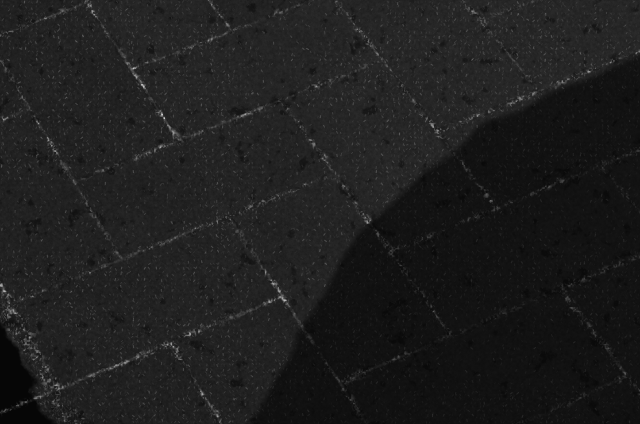
Write a WebGL 2 fragment shader that draws this texture.

```glsl
#version 300 es
precision highp float;
// Dark herringbone paving seen at a slant, half covered by a curved shadow.
// A plane in perspective is solved for grid coordinates, split into 2:1 bricks,
// then joints, grit, pits and shadow are layered on the stone.

uniform vec2 u_resolution;
out vec4 fragColor;

// Paving plane, in canvas heights
const vec2 GRID_ORIGIN = vec2(0.664, 0.764);
const vec2 STEP_ALONG = vec2(0.240, 0.0945);
const vec2 STEP_DOWN = vec2(0.121, -0.168);
const vec2 PERSPECTIVE = vec2(0.010, -0.031);
const vec2 CELL_SIZE = vec2(0.25, 0.20);
const float PAVING_END = -3.0;

// Joints and tones
const float JOINT_HALF = 0.0024;
const float GRIT_HALF = 0.0120;
const float STONE = 0.136;
const float GRAIN = 0.065;
const float GROUT = 0.25;
const float GRIT = 0.50;
const float FLECK = 0.17;
const float VOID_TONE = 0.025;
const float SHADOW_LEVEL = 0.48;
const float SHADOW_SOFT = 0.012;
const vec2 SHADOW_EDGE[4] = vec2[4](vec2(0.586, 0.0), vec2(0.845, 0.45),
                                   vec2(1.13, 0.70), vec2(1.5, 0.867));

float hash(vec2 p) {
  vec3 q = fract(p.xyx * 0.1031);
  q += dot(q, q.yzx + 33.33);
  return fract((q.x + q.y) * q.z);
}

float noise(vec2 p) {
  vec2 i = floor(p), f = fract(p);
  f = f * f * (3.0 - 2.0 * f);
  return mix(mix(hash(i), hash(i + vec2(1, 0)), f.x),
             mix(hash(i + vec2(0, 1)), hash(i + vec2(1, 1)), f.x), f.y);
}

float fbm(vec2 p) {
  float sum = 0.0, amp = 0.5;
  for (int k = 0; k < 4; k++) {
    sum += amp * noise(p);
    p = mat2(1.6, 1.2, -1.2, 1.6) * p + 7.3;
    amp *= 0.5;
  }
  return sum;
}

// One short stroke in a share of the cells, with varied turn and strength
float flecks(vec2 p, float frequency, float share, float radius, float px) {
  vec2 q = p * frequency, id = floor(q);
  vec2 centre = 0.3 + 0.4 * vec2(hash(id + 11.7), hash(id + 47.1));
  vec2 offset = (fract(q) - centre) / frequency;
  float turn = 0.6 + 2.0 * hash(id + 29.3);
  vec2 along = vec2(cos(turn), sin(turn));
  offset -= along * clamp(dot(offset, along), -1.6 * radius, 1.6 * radius);
  float stroke = 1.0 - smoothstep(radius - 0.6 * px, radius + 0.6 * px, length(offset));
  float strength = hash(id + 83.9);
  return stroke * step(hash(id), share) * (0.2 + 0.8 * strength * strength);
}

// Inverts the perspective: canvas point to (along, down) grid units
vec2 toGrid(vec2 p) {
  vec2 q = p - GRID_ORIGIN;
  return inverse(mat2(STEP_ALONG - PERSPECTIVE.x * q, STEP_DOWN - PERSPECTIVE.y * q)) * q;
}

// Distance to the two nearest brick sides in xy, brick id in zw
vec4 herringbone(vec2 g) {
  vec2 corner = floor(g);
  float phase = mod(corner.x + corner.y, 4.0);
  bool lying = phase > 1.5;
  vec2 size = lying ? vec2(2, 1) : vec2(1, 2);
  if (mod(phase, 2.0) > 0.5) corner -= size - 1.0;
  vec2 local = g - corner;
  return vec4(min(local, size - local) * CELL_SIZE, corner);
}

// Convex outline: the outermost of the signed distances to its sides
float shadowDistance(vec2 p) {
  float d = -10.0;
  for (int k = 0; k < 3; k++) {
    vec2 side = normalize(SHADOW_EDGE[k + 1] - SHADOW_EDGE[k]);
    d = max(d, dot(p - SHADOW_EDGE[k], vec2(-side.y, side.x)));
  }
  return d;
}

void main() {
  float px = 1.0 / u_resolution.y;
  vec2 p = gl_FragCoord.xy * px;
  vec2 g = toGrid(p);
  g += 0.022 * (vec2(fbm(p * 32.0), fbm(p * 32.0 + 19.0)) - 0.47);
  vec4 brick = herringbone(g);

  // Stone: tone per brick, grain, dark pits and pale flecks
  float tone = STONE * (0.96 + 0.08 * hash(brick.zw + 40.0)) + 0.012 * (p.x + p.y - 1.2);
  tone += GRAIN * (fbm(p * 190.0) - 0.47) + 0.018 * (fbm(p * 9.0) - 0.47);
  tone *= 1.0 - 0.40 * smoothstep(0.60, 0.78, fbm(p * 42.0 + 5.0));
  float worn = 0.20 + 0.25 * smoothstep(0.35, 0.65, noise(p * 6.0 + 2.0));
  tone += FLECK * (flecks(p, 75.0, worn, 0.0013, px) + 0.7 * flecks(p + 3.1, 110.0, worn, 0.0010, px));

  // Open ground beyond the end of the paving, with ragged rubble along it
  float ragged = g.x - PAVING_END + 0.22 * (fbm(p * 26.0 + 8.0) - 0.47);
  float below = smoothstep(0.9, 1.05, g.y);
  float beyond = below * (1.0 - smoothstep(-0.20, -0.15, ragged));
  float rubble = below * (1.0 - smoothstep(0.02, 0.15, abs(ragged + 0.04)));
  tone = mix(tone, VOID_TONE, beyond);

  // Joints: thin grout line, soil stain, and clumps of grit of uneven width
  float patches = smoothstep(0.28, 0.65, noise(p * 17.0 + 3.0));
  float crisp = smoothstep(0.5, 0.75, noise(p * 7.0 + 31.0));
  vec2 lines = 1.0 - smoothstep(JOINT_HALF - px, JOINT_HALF + px, brick.xy);
  float spread = GRIT_HALF * (0.35 + 0.9 * noise(p * 38.0 + 12.0));
  vec2 bands = 1.0 - smoothstep(0.0, spread, brick.xy);
  float line = max(lines.x, 0.70 * lines.y);
  float band = max(max(bands.x, 0.75 * bands.y), 0.65 * rubble);
  float soil = smoothstep(0.45, 0.7, noise(p * 60.0));
  tone *= 1.0 - 0.35 * band * soil;
  float grain = noise(p * 230.0);
  float clump = 0.55 * grain + 0.45 * noise(p * 95.0 + 6.0);
  tone = mix(tone, GROUT * (0.5 + 0.7 * grain + 0.5 * crisp), line * (0.45 + 0.35 * patches) * (1.0 - 0.5 * soil));
  vec2 strewn = p + 0.006 * vec2(noise(p * 70.0), noise(p * 70.0 + 17.0));
  float grit = 0.6 * flecks(strewn, 150.0, 0.45, 0.0016, px) + 0.8 * smoothstep(0.50, 0.85, clump);
  tone += GRIT * band * grit * (0.35 + 0.65 * patches);

  // Cast shadow with a slightly uneven, soft edge
  float d = shadowDistance(p) + 0.014 * (noise(p * 13.0) - 0.5);
  float lit = smoothstep(-SHADOW_SOFT, SHADOW_SOFT, d);
  tone *= mix(SHADOW_LEVEL, 1.0, lit);
  fragColor = vec4(vec3(clamp(tone, 0.0, 1.0)), 1.0);
}
```
